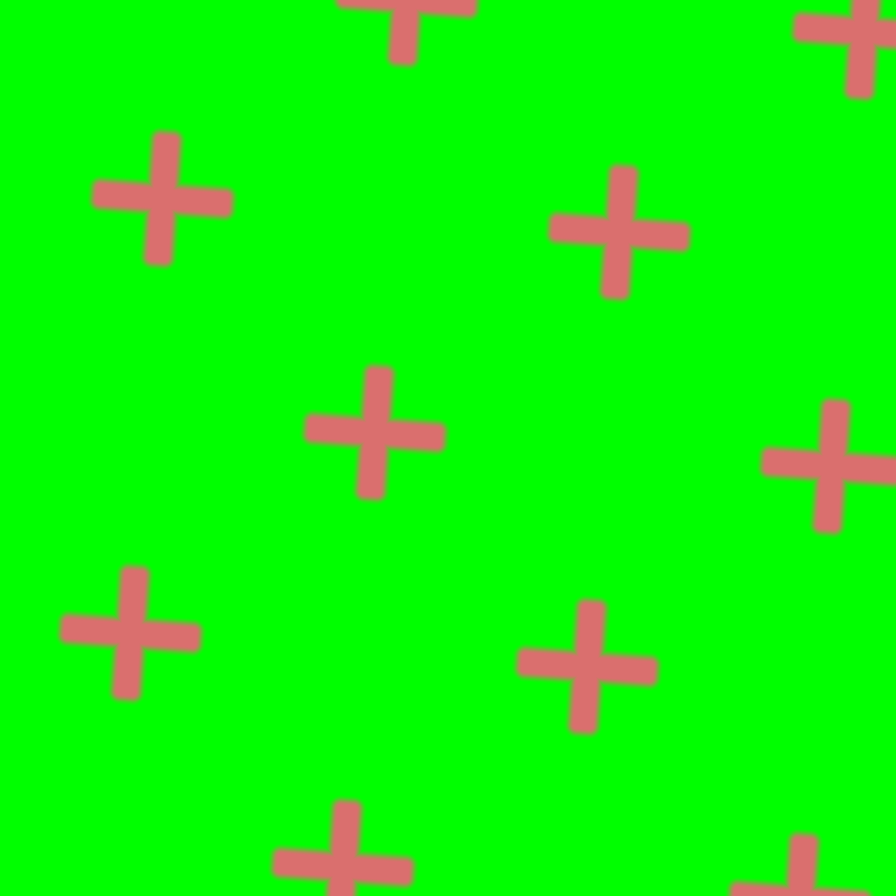
Reproduce this pattern procedurally as a WebGL 1 fragment shader.

```glsl
precision mediump float;
// Soft-edged pink plus signs on vivid green, set on a slightly turned, staggered lattice.
// Two rectangular grids, offset by half a cell, each hold one plus built from
// the union of two rounded-box distance functions.

uniform vec2 u_resolution;

#define GROUND_COLOR vec3(0.0, 1.0, 0.0)
#define PLUS_COLOR vec3(0.855, 0.435, 0.43)
#define CELL_SIZE vec2(0.5112, 0.4862)  // spacing of one grid
#define LATTICE_ANCHOR vec2(0.4186, 0.5169)  // centre of one plus
#define TILT 0.0735            // clockwise turn in radians
#define ARM_REACH vec2(0.0790, 0.0750)  // half lengths across and up
#define ARM_HALF_WIDTH 0.0163
#define CORNER_RADIUS 0.0095
#define EDGE_SOFTNESS 0.0065   // half width of the blurred rim

float roundedBox(vec2 p, vec2 halfSize) {
  vec2 q = abs(p) - halfSize + CORNER_RADIUS;
  return length(max(q, 0.0)) + min(max(q.x, q.y), 0.0) - CORNER_RADIUS;
}

float plusSign(vec2 p) {
  float across = roundedBox(p, vec2(ARM_REACH.x, ARM_HALF_WIDTH));
  float upright = roundedBox(p, vec2(ARM_HALF_WIDTH, ARM_REACH.y));
  return min(across, upright);
}

// Wraps a point into the cell centred on the nearest grid node
vec2 wrapToCell(vec2 p) {
  return (fract(p / CELL_SIZE + 0.5) - 0.5) * CELL_SIZE;
}

void main() {
  vec2 uv = gl_FragCoord.xy / u_resolution;

  // Turn the canvas into lattice axes
  vec2 p = uv - LATTICE_ANCHOR;
  float c = cos(TILT);
  float s = sin(TILT);
  p = vec2(c * p.x - s * p.y, s * p.x + c * p.y);

  // Nearest plus of the two staggered grids
  float dist = min(plusSign(wrapToCell(p)),
                   plusSign(wrapToCell(p + 0.5 * CELL_SIZE)));

  // Blurred rim, never thinner than a pixel
  float rim = max(EDGE_SOFTNESS, 0.75 / min(u_resolution.x, u_resolution.y));
  float coverage = 1.0 - smoothstep(-rim, rim, dist);
  gl_FragColor = vec4(mix(GROUND_COLOR, PLUS_COLOR, coverage), 1.0);
}
```
